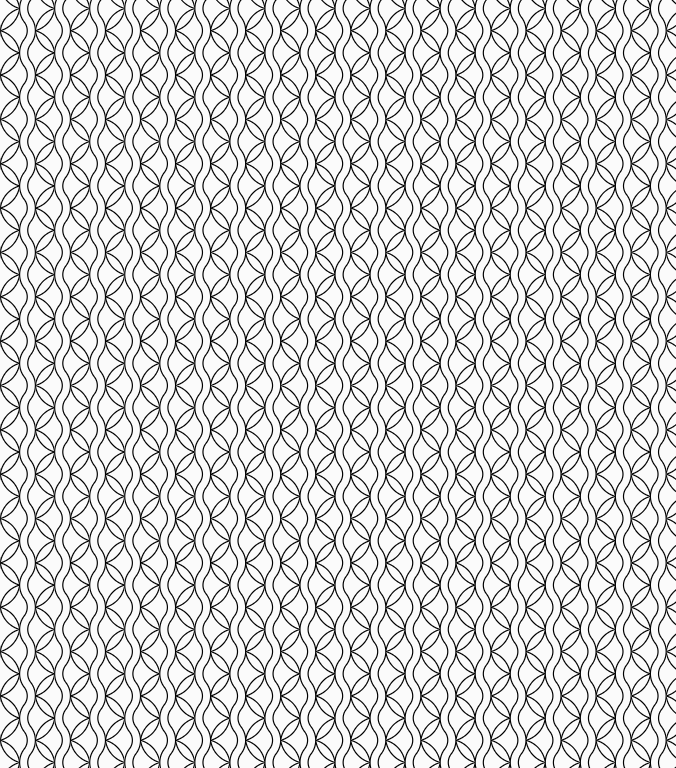
This pattern is drawn by a Shadertoy shader. Its source:

```glsl
const vec3 PAPER = vec3(0.985);
const vec3 INK = vec3(0.0);

// Lengths are fractions of the canvas height
const float STRAND_GAP = 0.04563;
const float WAVE_PERIOD = 0.05775;
const vec2 FIRST_BULGE = vec2(0.0358, 0.9023);
const float ARC_RADIUS = 0.0235;
const float HALF_BAND = 0.0053;
const float LINE_WIDTH = 0.00155;
const float PETAL_BULGE = 0.15; // half thickness over length

const float HALF_PERIOD = 0.5 * WAVE_PERIOD;

// Horizontal offset of the arc centres from the strand's axis
float arcChord() {
    return sqrt(ARC_RADIUS * ARC_RADIUS - 0.25 * HALF_PERIOD * HALF_PERIOD);
}

// Signed distance to a centreline of two tangent arcs, positive on its right
float strandDistance(vec2 p) {
    vec2 low = vec2(-arcChord(), 0.0);
    vec2 high = vec2(arcChord(), HALF_PERIOD);
    vec2 joint = high - low;
    vec2 q = p - low;
    bool upper = joint.x * q.y > joint.y * q.x;
    return upper ? ARC_RADIUS - length(p - high) : length(q) - ARC_RADIUS;
}

// Distance to the outline of a lens with its tips at a and b
float petalDistance(vec2 p, vec2 a, vec2 b) {
    float span = length(b - a);
    vec2 axis = (b - a) / span;
    vec2 q = p - 0.5 * (a + b);
    float along = dot(q, axis);
    float across = abs(axis.x * q.y - axis.y * q.x);
    float bulge = PETAL_BULGE * span;
    float radius = 0.5 * bulge + 0.125 * span * span / bulge;
    return abs(length(vec2(along, across + radius - bulge)) - radius);
}

float lineCoverage(float dist, float pixel) {
    return clamp((0.5 * LINE_WIDTH - dist) / pixel + 0.5, 0.0, 1.0);
}

void mainImage(out vec4 fragColor, in vec2 fragCoord) {
    float pixel = 1.0 / iResolution.y;
    vec2 p = fragCoord * pixel - FIRST_BULGE;
    float nearest = floor(p.x / STRAND_GAP + 0.5);

    // Mirror the wave about its bulges
    float y = abs(mod(p.y + HALF_PERIOD, WAVE_PERIOD) - HALF_PERIOD);

    // Petals zigzag from the crest of one strand to that of the next
    float crest = ARC_RADIUS - arcChord() + HALF_BAND;
    vec2 leftHub = vec2(crest, 0.0);
    vec2 rightHub = vec2(STRAND_GAP - crest, HALF_PERIOD);

    float strand = 1.0;
    float petal = 1.0;
    for (int i = -1; i <= 1; i++) {
        vec2 local = vec2(p.x - (nearest + float(i)) * STRAND_GAP, y);
        strand = min(strand, abs(strandDistance(local)));
        petal = min(petal, petalDistance(local, leftHub, rightHub));
    }

    // Strands lie over the petals
    float body = clamp((HALF_BAND - strand) / pixel + 0.5, 0.0, 1.0);
    float ink = lineCoverage(petal, pixel) * (1.0 - body);
    ink = max(ink, lineCoverage(abs(strand - HALF_BAND), pixel));
    fragColor = vec4(mix(PAPER, INK, ink), 1.0);
}
```
